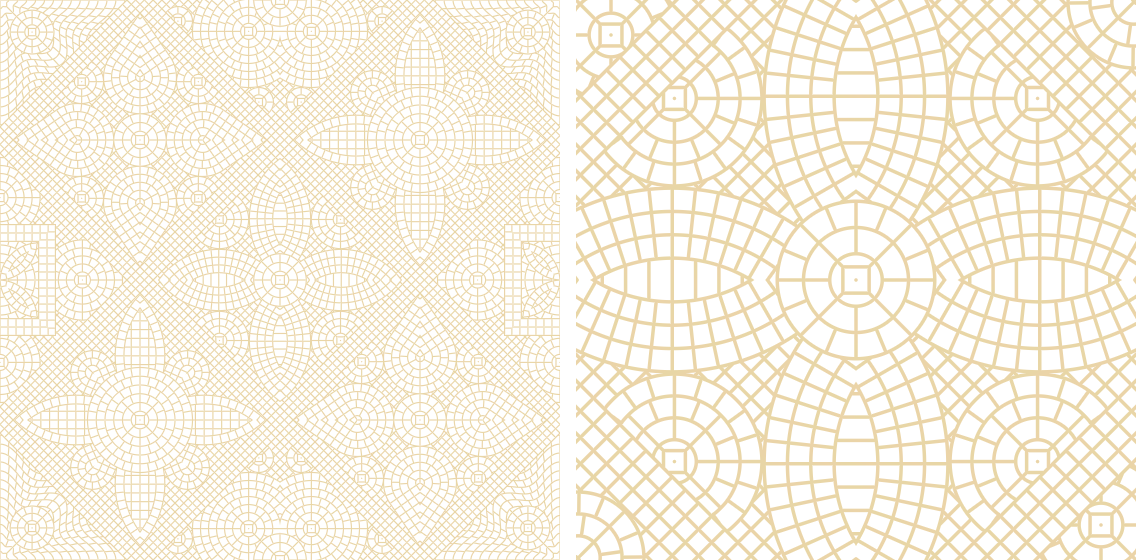
Left, the full canvas; right, a detail of the centre.
Reproduce this pattern procedurally as a Shadertoy shader.

```glsl
// Line mosaic of diamond panels divided by a band of small diagonal squares.
// Each panel is folded to one eighth and inlaid with discs, leaves and drops,
// whose grout lines are kept as a distance to the nearest line.

const float TAU = 6.2831853;
const float CANVAS = 768.0;      // design units across the canvas
const float PANEL = 192.0;       // half diagonal of a diamond panel
const float BAND_EDGE = 174.0;   // where the panel meets the band
const float LATTICE = 12.0;
const float HALF_LINE = 0.8;
const vec3 SAND = vec3(0.91, 0.84, 0.65);
const vec3 BLUSH = vec3(0.93, 0.82, 0.67);

// Distance to the nearest multiple of pitch
float lines(float x, float pitch) {
    return abs(fract(x / pitch + 0.5) - 0.5) * pitch;
}

// Lay the inner lines inside a shape, over the base, with an outline
float inlay(float base, float shape, float inner) {
    return min(abs(shape), shape < 0.0 ? inner : base);
}

float lattice(vec2 p) {
    float h = 0.5 * LATTICE;
    return min(lines(p.x + p.y - h, LATTICE), lines(p.x - p.y - h, LATTICE)) * 0.7071;
}

vec2 diagonal(vec2 p) {
    return vec2(p.x + p.y, p.y - p.x) * 0.7071;
}

// Concentric tiled rings around a square stone
float disc(float base, vec2 p, float radius, float pitch) {
    float r = length(p);
    float ring = floor(r / pitch);
    float count = 4.0 * max(1.0, round(TAU * (ring + 0.5) / 4.0));
    float turn = atan(p.y, p.x) / TAU;
    float joint = lines(turn, 1.0 / count) * TAU * r;
    if (ring < 1.0) {
        float square = max(abs(p.x), abs(p.y)) - 0.5 * pitch;
        joint = min(abs(square), square > 0.0 ? lines(turn + 0.125, 0.25) * TAU * r : pitch);
    }
    return inlay(base, r - radius, min(lines(r, pitch), joint));
}

// Pointed leaf along x: two arcs with parallel courses and a gridded core
float leaf(float base, vec2 p, float width, float arc, float core, float pitch) {
    p = abs(p);
    vec2 c = vec2(p.x, p.y + arc - width);
    float r = length(c);
    float shape = r - arc;
    float inner = min(lines(shape, pitch), lines(atan(c.x, c.y) * arc, pitch) * r / arc);
    float rim = shape + width - core;
    if (rim < 0.0) {
        float middle = core > pitch ? lines(p.y, pitch) : pitch;
        inner = min(-rim, min(lines(p.x, pitch), middle));
    }
    return inlay(base, shape, inner);
}

// Drop with its tip at +x: round end and straight sides, in nested courses
float drop(float base, vec2 p, float radius, float tip, float pitch) {
    p.y = abs(p.y);
    float s = radius / tip;
    vec2 normal = vec2(s, sqrt(1.0 - s * s));
    vec2 along = vec2(normal.y, -s);
    float side = dot(p, along);
    float reach = side > 0.0 ? dot(p, normal) : length(p);
    float joint = lines(side, pitch);
    if (side < 0.0) {
        float sweep = TAU * 0.5 - acos(s);
        float middle = (floor((reach - radius) / pitch) + 0.5) * pitch + radius;
        float count = max(1.0, round(sweep * middle / pitch));
        joint = lines(atan(-side, dot(p, normal)), sweep / count) * reach;
    }
    return inlay(base, reach - radius, min(lines(reach - radius, pitch), joint));
}

// Scalloped rings
float ripples(vec2 p, float pitch) {
    float a = atan(p.y, p.x);
    float swell = 1.0 - 0.1 * cos(8.0 * a);
    float level = length(p) * swell;
    float count = 4.0 * max(1.0, round(TAU * (floor(level / pitch) + 0.5) / 4.0));
    float course = lines(level, pitch) / length(vec2(swell, 0.8 * sin(8.0 * a)));
    return min(course, lines(a, TAU / count) * length(p));
}

// Panel motifs; q is folded so that x >= y >= 0
float broadFlower(vec2 q) {
    float d = disc(lattice(q), q - 83.0, 40.0, 10.0);
    d = leaf(d, q - vec2(84, 0), 42.0, 102.0, 10.0, 10.667);
    return disc(d, q, 36.0, 12.0);
}

float loopFlower(vec2 q) {
    vec2 t = diagonal(q);
    float d = leaf(lattice(q), q - vec2(88, 0), 34.0, 121.0, 22.0, 12.0);
    d = drop(d, vec2(92.0 - t.x, t.y), 30.0, 84.0, 10.0);
    return disc(d, q, 72.0, 12.0);
}

float dropCross(vec2 q) {
    float d = disc(lattice(q), q - 80.0, 30.0, 10.0);
    d = drop(d, q - vec2(86, 0), 50.0, 88.0, 11.0);
    return disc(d, q, 36.0, 12.0);
}

float framedLeaves(vec2 q) {
    float d = disc(lattice(q), q - vec2(113, 0), 55.0, 11.0);
    d = inlay(d, q.x - 76.0, min(lines(q.x - 53.0, 11.5), lines(q.y, 11.0)));
    float heart = leaf(disc(LATTICE, q, 96.0, 12.0), diagonal(q) - vec2(36, 0), 14.0, 53.0, 4.0, 10.0);
    return inlay(d, q.x - 53.0, heart);
}

float fourWheels(vec2 q) {
    float d = disc(lattice(q), q - vec2(140, 29), 20.0, 10.0);
    d = disc(d, q - 43.0, 77.0, 11.0);
    return disc(d, q, 36.0, 12.0);
}

float rippleRose(vec2 q) {
    return disc(ripples(q, 11.0), q - 44.0, 30.0, 10.0);
}

void mainImage(out vec4 fragColor, in vec2 fragCoord) {
    vec2 pos = fragCoord / iResolution.y * CANVAS;

    // Find the diamond panel and fold it
    vec2 k = floor(vec2(pos.x + pos.y, pos.x - pos.y) / (2.0 * PANEL) + 0.5);
    vec2 id = vec2(k.x + k.y, k.x - k.y);
    vec2 a = abs(pos - id * PANEL);
    vec2 q = a.x > a.y ? a : a.yx;
    id = mod(id, 4.0);

    // Choose the motif by column and row
    float d;
    if (mod(id.x, 2.0) > 0.5) d = id.x == id.y ? loopFlower(q) : dropCross(q);
    else if (id.x == 2.0) d = id.y == 2.0 ? broadFlower(q) : fourWheels(q);
    else d = id.y == 2.0 ? framedLeaves(q) : rippleRose(q);
    d = inlay(lattice(q), (q.x + q.y - BAND_EDGE) * 0.7071, d);

    // Soft line edge and a faint drift of tint
    float pixel = CANVAS / iResolution.y;
    float ink = clamp(0.5 + (HALF_LINE - d) / pixel, 0.0, 1.0);
    float drift = 0.5 + 0.5 * sin(pos.x * 0.31 + 2.0 * sin(pos.y * 0.23));
    fragColor = vec4(mix(vec3(1.0), mix(SAND, BLUSH, 0.5 * drift), ink), 1.0);
}
```
